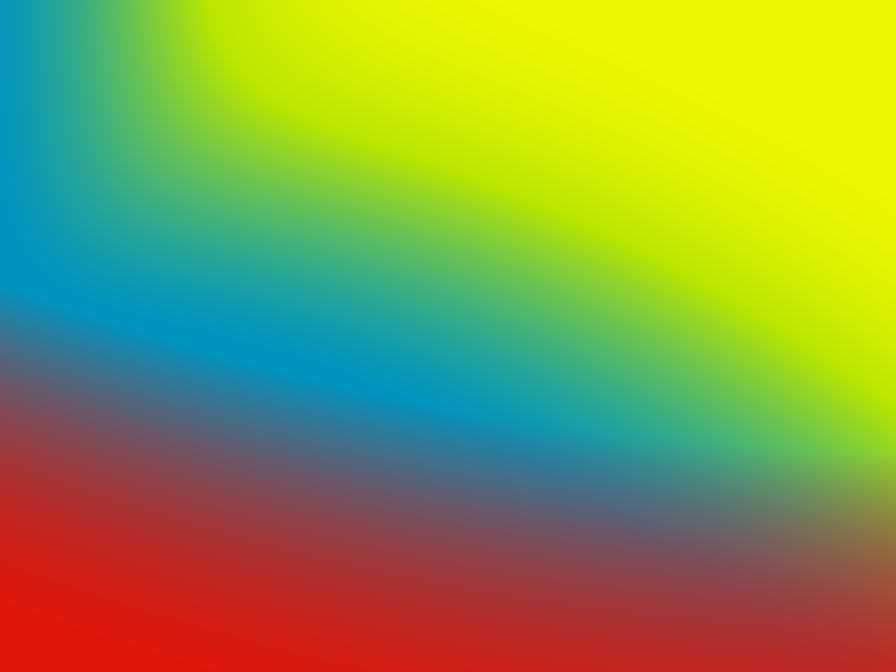
Write a Shadertoy shader that draws this background.

```glsl
// Gradient that starts fast and settles softly at the end of its range
float easeOut(float x, float power) {
    return 1.0 - pow(1.0 - clamp(x, 0.0, 1.0), power);
}

// Smooth minimum of two distances
float softMin(float a, float b, float radius) {
    return -radius * log(exp(-a / radius) + exp(-b / radius));
}

// Approximate signed distance to the bent crest, positive on the yellow side
float crestDistance(vec2 p) {
    float x = p.x - 0.868;
    float height = 0.665 - 0.45 * x - 0.296 * x * x;
    float slope = -0.45 - 0.592 * x;
    float above = (p.y - height) / sqrt(1.0 + slope * slope);
    return softMin(p.x - 0.2875, above, 0.1);
}

void mainImage(out vec4 fragColor, in vec2 fragCoord) {
    vec2 p = fragCoord / iResolution.y;
    p.x *= 4.0 / 3.0 * iResolution.y / iResolution.x;

    vec3 lime = vec3(0.72, 0.90, 0.0);
    vec3 yellow = vec3(0.93, 0.97, 0.0);
    vec3 blue = vec3(0.0, 0.58, 0.75);
    vec3 red = vec3(0.88, 0.08, 0.03);

    // Lime crest, fading to yellow on one side and blue on the other
    float crest = crestDistance(p);
    vec3 color = mix(lime, yellow, easeOut(crest / 0.3, 2.0));
    color = mix(color, blue, easeOut(-crest / (0.31 + 0.07 * p.x), 1.5));

    // Red glow rising from the lower edge
    float glowHeight = 0.418 - 0.369 * p.x + 0.136 * p.x * p.x;
    color = mix(color, red, easeOut((glowHeight - p.y + 0.16) / 0.54, 2.0));

    fragColor = vec4(color, 1.0);
}
```
